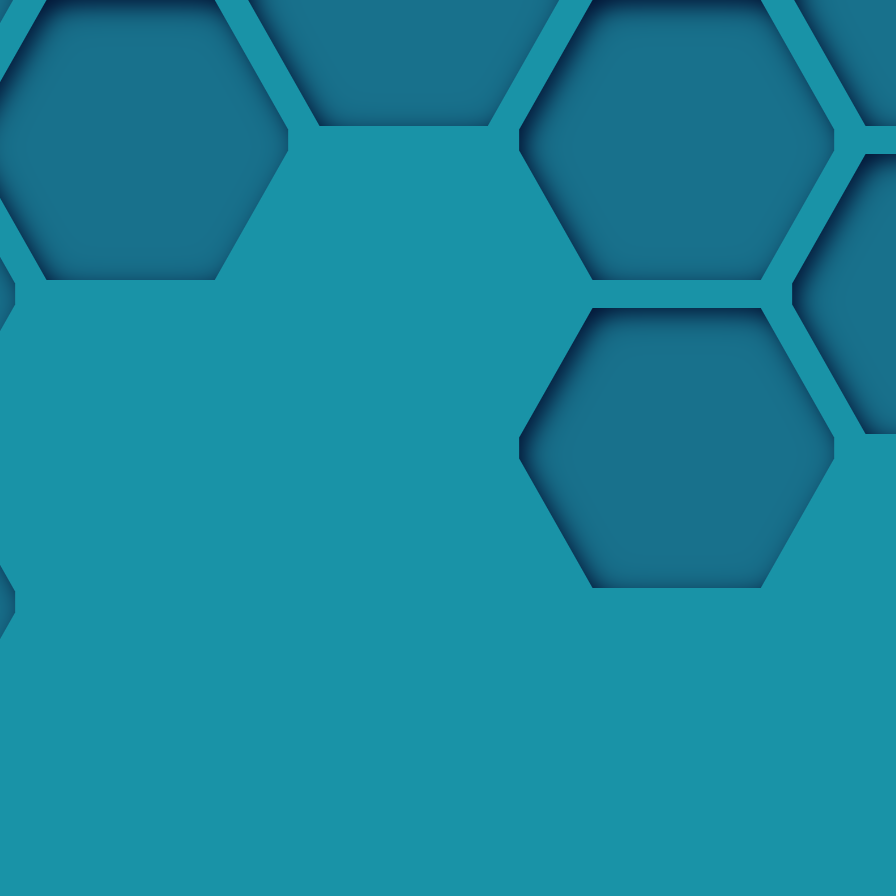
Write a WebGL 2 fragment shader that draws this background.

```glsl
#version 300 es
precision highp float;
// Flat teal sheet with hexagonal recesses cut along a staggered lattice.
// Each recess is an intersection of half-planes, and its inner shadow comes
// from the soft coverage of the same shape shifted to the lower right.

uniform vec2 u_resolution;
out vec4 fragColor;

const vec3 SHEET = vec3(0.098, 0.576, 0.655);
const vec3 RECESS = vec3(0.094, 0.443, 0.549);
const vec3 SHADOW = vec3(0.012, 0.085, 0.215);

const vec2 PITCH = vec2(0.3047, 0.34375);
const vec2 FIRST_CELL = vec2(0.1458, 0.84375);
const vec2 SHADOW_SHIFT = vec2(0.0091, -0.0078);
const float SHADOW_BLUR = 0.0143;
const float HALF_HEIGHT = 0.15625;
const float HALF_WIDTH = 0.1758;
const float SLANT_REACH = 0.1587;
const vec2 SLANT_NORMAL = vec2(0.870, 0.493);

// Signed distances to the upper slant, lower slant and flat faces.
vec3 faceDistances(vec2 p) {
    float side = abs(p.x);
    return vec3(dot(vec2(side, p.y), SLANT_NORMAL) - SLANT_REACH,
                dot(vec2(side, -p.y), SLANT_NORMAL) - SLANT_REACH,
                abs(p.y) - HALF_HEIGHT);
}

// Hexagon whose left and right tips are trimmed.
float hexDistance(vec2 p) {
    vec3 faces = faceDistances(p);
    float hexagon = max(max(faces.x, faces.y), faces.z);
    return max(hexagon, abs(p.x) - HALF_WIDTH);
}

// Approximate Gaussian blur of the hexagon: one soft step per face.
float softHex(vec2 p, float blur) {
    vec3 lit = 1.0 / (1.0 + exp(1.702 * faceDistances(p) / blur));
    return lit.x * lit.y * lit.z;
}

// Odd columns sit half a pitch higher; rows count downwards.
vec2 cellCenter(int column, int row) {
    float raised = 0.5 * float(column & 1);
    return FIRST_CELL + PITCH * vec2(float(column), raised - float(row));
}

// How many recesses hang from the top of each column.
int cellsInColumn(int column) {
    return column < 0 ? 3 : (column < 2 ? 1 : 2);
}

vec3 recessColor(vec2 p) {
    float shade = 1.0 - softHex(p - SHADOW_SHIFT, SHADOW_BLUR);
    return mix(RECESS, SHADOW, shade);
}

void main() {
    vec2 uv = gl_FragCoord.xy / u_resolution;
    float pixel = 1.0 / min(u_resolution.x, u_resolution.y);
    vec3 color = SHEET;

    for (int column = -1; column <= 3; column++) {
        for (int row = 0; row < cellsInColumn(column); row++) {
            vec2 p = uv - cellCenter(column, row);
            float coverage = clamp(0.5 - hexDistance(p) / pixel, 0.0, 1.0);
            color = mix(color, recessColor(p), coverage);
        }
    }
    fragColor = vec4(color, 1.0);
}
```
